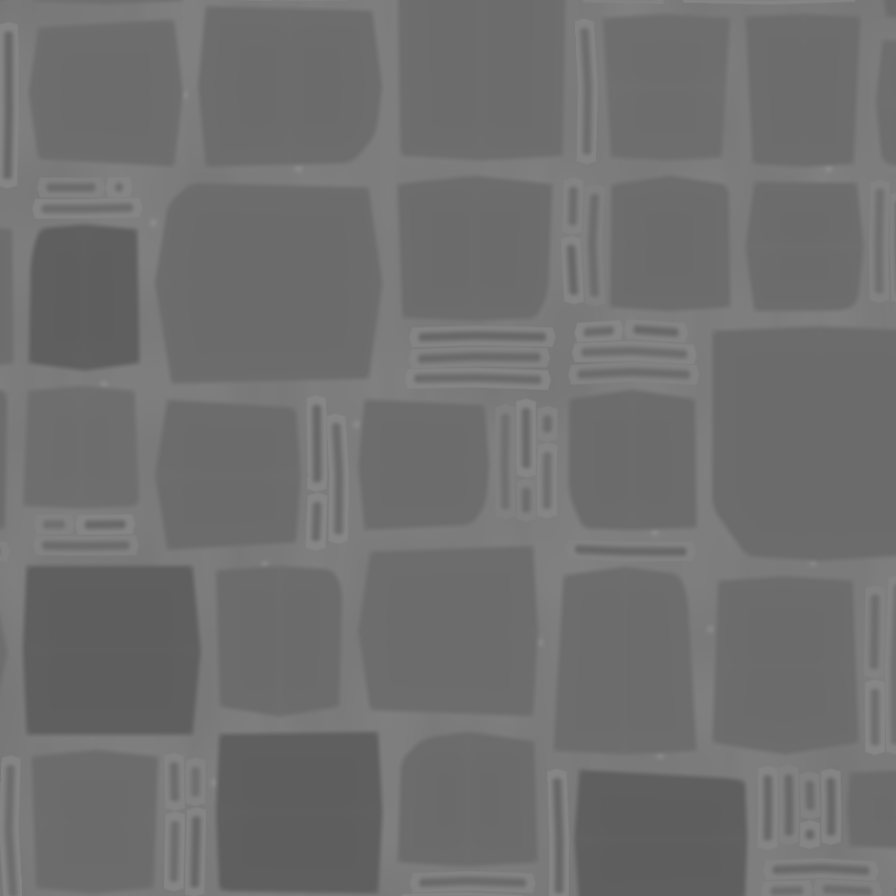
Give the GLSL for this texture map, as a Shadertoy shader.

```glsl
// Grey dry-stone wall map: soft-edged convex blocks, with stacks of thin slats
// filling the leftover space. A jittered pinwheel grid splits the canvas into
// boxes; every box holds one block and, where it is too long, a slat stack.

#define GRID 5.0          // boxes per canvas side
#define JITTER 0.26       // irregularity of the boxes
#define GAP 0.0085        // mortar around each block
#define SOFT 0.0045       // blur of the block edges
#define SLAT 0.0235       // pitch of the slats
#define DARK_SHARE 0.19   // share of dark blocks
#define STONE 0.422
#define DARK_STONE 0.368
#define MORTAR 0.486
#define RIDGE 0.515       // light body around the slats

float hash(vec2 p, float seed) {
    return fract(sin(dot(p, vec2(127.1, 311.7)) + seed * 74.7) * 43758.545);
}

float noise(vec2 p) {
    vec2 i = floor(p), f = fract(p);
    f = f * f * (3.0 - 2.0 * f);
    return mix(mix(hash(i, 0.0), hash(i + vec2(1, 0), 0.0), f.x),
               mix(hash(i + vec2(0, 1), 0.0), hash(i + 1.0, 0.0), f.x), f.y);
}

float softMax(float a, float b, float k) {
    float h = max(k - abs(a - b), 0.0) / k;
    return max(a, b) + h * h * k * 0.25;
}

vec2 node(vec2 v) {
    return (v + JITTER * (2.0 * vec2(hash(v, 1.0), hash(v, 2.0)) - 1.0)) / GRID;
}

// Box of a grid cell as (low corner, high corner); the boxes tile the plane.
vec4 cellBox(vec2 c) {
    vec2 a = node(c), b = node(c + vec2(1, 0)), d = node(c + vec2(0, 1)), e = node(c + 1.0);
    return mod(c.x + c.y, 2.0) < 0.5 ? vec4(a.x, b.y, e.x, d.y) : vec4(d.x, a.y, b.x, e.y);
}

// Tapered block with two pitched ends and one cut corner.
float blockDistance(vec2 q, vec2 h, vec2 id) {
    if (h.x > h.y * 1.1) { q = q.yx; h = h.yx; }
    float taper = 0.12 * (hash(id, 11.0) - 0.5);
    float pitch = mix(0.04, 0.24, pow(hash(id, q.y > 0.0 ? 12.0 : 13.0), 2.0));
    float side = abs(q.x) - h.x + abs(taper) * h.y + taper * q.y;
    float ends = (abs(q.y) + pitch * abs(q.x) - h.y) / sqrt(1.0 + pitch * pitch);
    vec2 corner = sign(vec2(hash(id, 14.0), hash(id, 15.0)) - 0.5);
    vec2 n = normalize(vec2(1.0, mix(0.4, 1.4, hash(id, 16.0))));
    float cut = dot(q * corner, n) - dot(h, n) * mix(0.74, 1.05, hash(id, 17.0));
    return softMax(softMax(side, ends, 0.006), cut, 0.008);
}

// Stack of slats: u runs along them, v across; returns the shade over the base.
float slatShade(float u, float v, float len, float count, vec2 id, float base) {
    v += 0.12 * (hash(id, 21.0) - 0.5) * (abs(u) - 0.25 * len);
    float row = floor(v / SLAT);
    if (row < 0.0 || row >= count) return base;
    vec2 key = id + vec2(row * 3.7, row * 1.3);
    float lo = -len * mix(0.36, 0.48, hash(key, 22.0));
    float hi = len * mix(0.36, 0.48, hash(key, 23.0));
    // Some slats are broken in two.
    if (hash(key, 24.0) > 0.65) {
        float crack = 0.4 * len * (hash(key, 25.0) - 0.5);
        if (u < crack) hi = crack; else { lo = crack; key += 0.5; }
    }
    float mid = 0.5 * (lo + hi), reach = 0.5 * (hi - lo);
    float f = v - (row + 0.5) * SLAT + 0.05 * (hash(key, 26.0) - 0.5) * (u - mid);
    float body = max(abs(u - mid) - reach + 0.3 * abs(f), abs(f) - 0.49 * SLAT);
    float core = length(vec2(max(abs(u - mid) - reach + 0.016, 0.0), f)) - 0.0047;
    float shade = mix(base, RIDGE + 0.025 * (hash(key, 27.0) - 0.5),
                      1.0 - smoothstep(-0.002, 0.001, body));
    float dark = mix(0.405, 0.44, hash(key, 28.0));
    return mix(shade, dark, 1.0 - smoothstep(-SOFT, SOFT, core));
}

float boxShade(vec2 q, vec2 size, vec2 id, float base) {
    // Turn the box so that its long axis is y.
    if (size.x > size.y) { q = q.yx; size = size.yx; }
    if (hash(id, 3.0) > 0.5) q.y = size.y - q.y;
    float excess = size.y - size.x * mix(0.8, 1.25, hash(id, 4.0));
    float count = clamp(floor(excess / SLAT), 0.0, 6.0);
    float stack = count * SLAT;
    float shade = slatShade(q.x - 0.5 * size.x, q.y - 0.3 * GAP, size.x, count, id, base);

    // Small light chip in the joint
    vec2 chip = q - vec2(size.x * mix(0.2, 0.8, hash(id, 5.0)), size.y - 0.8 * GAP);
    shade += 0.05 * step(0.4, hash(id, 6.0)) * exp(-dot(chip, chip) / 0.000022);

    // Block, with a faint seam along its middle
    vec2 p = q - vec2(0.5 * size.x, 0.5 * (stack + size.y));
    float d = blockDistance(p, 0.5 * vec2(size.x, size.y - stack) - GAP, id);
    float tone = hash(id, 7.0) < DARK_SHARE ? DARK_STONE : STONE + 0.012 * (hash(id, 8.0) - 0.5);
    tone += 0.007 * hash(id, 9.0) * exp(-abs(p.x) / 0.006) + 0.006 * smoothstep(-0.05, 0.0, d);
    return mix(shade, tone, 1.0 - smoothstep(-SOFT, SOFT, d));
}

void mainImage(out vec4 fragColor, in vec2 fragCoord) {
    vec2 uv = fragCoord / iResolution.xy;
    float mortar = MORTAR + 0.03 * (noise(uv * 14.0) - 0.5) + 0.012 * (noise(uv * vec2(60.0, 9.0)) - 0.5);
    float shade = mortar;
    for (int j = -1; j <= 1; j++)
    for (int i = -1; i <= 1; i++) {
        vec2 id = floor(uv * GRID) + vec2(i, j);
        vec4 box = cellBox(id);
        if (all(greaterThanEqual(uv, box.xy)) && all(lessThan(uv, box.zw)))
            shade = boxShade(uv - box.xy, box.zw - box.xy, id, mortar);
    }
    fragColor = vec4(vec3(shade), 1.0);
}
```
